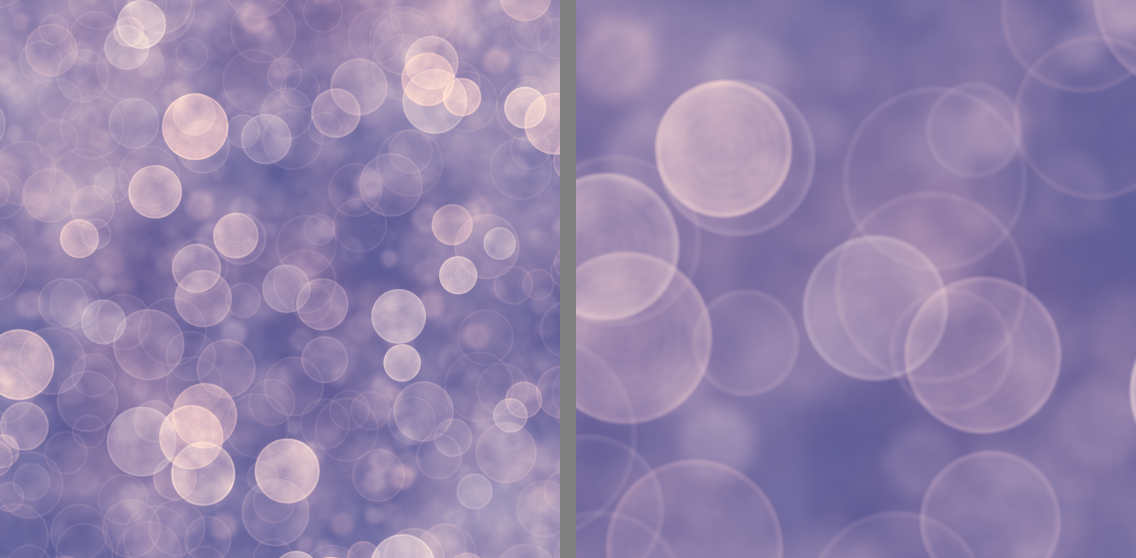
Left: the whole. Right: its middle third, enlarged.
Give the GLSL for this background, as a Shadertoy shader.

```glsl
// Violet bokeh: translucent lens discs with thin bright rims over mottled fog and
// small blurred glints. Everything builds up one light value, which a ramp turns from
// indigo through mauve to cream; a second value drifts the hue between blue and rose.
#define CELL 0.13
#define RADIUS_MIN 0.027
#define RADIUS_MAX 0.064
#define DISC_LAYERS 5
#define DENSITY 0.52
#define EDGE 0.0015
#define RIM_WIDTH 0.0026
#define RIM_LIGHT 0.09
#define PEAK 1.2
#define FOG_BASE 0.085
#define FOG_CONTRAST 0.80
#define MOTTLE 0.34

vec3 hash3(vec2 p) {
    vec3 q = fract(p.xyx * vec3(0.1031, 0.1030, 0.0973));
    q += dot(q, q.yxz + 33.33);
    return fract((q.xxy + q.yzz) * q.zyx);
}

mat2 rotation(float a) {
    return mat2(cos(a), -sin(a), sin(a), cos(a));
}

float valueNoise(vec2 p) {
    vec2 i = floor(p), f = fract(p);
    f = f * f * f * (f * (f * 6.0 - 15.0) + 10.0);
    return mix(mix(hash3(i).x, hash3(i + vec2(1, 0)).x, f.x),
               mix(hash3(i + vec2(0, 1)).x, hash3(i + vec2(1, 1)).x, f.x), f.y);
}

float fbm(vec2 p) {
    float sum = 0.0, weight = 0.5;
    for (int i = 0; i < 4; i++) {
        sum += weight * valueNoise(p);
        p = rotation(0.7) * p * 2.05 + 17.3;
        weight *= 0.5;
    }
    return sum / 0.9375;
}

float glow(vec2 p, vec2 centre, float radius) {
    vec2 d = (p - centre) / radius;
    return exp(-dot(d, d));
}

// Broad lighting of the scene plus cloudy mottling
float fogLight(vec2 p, float grain) {
    float light = FOG_BASE + 0.24 * smoothstep(0.4, 1.0, p.y);
    light += 0.22 * glow(p, vec2(0.10, 0.85), 0.30);
    light += 0.15 * glow(p, vec2(0.08, 0.60), 0.25);
    light += 0.18 * glow(p, vec2(0.95, 0.75), 0.25);
    light += 0.32 * glow(p, vec2(0.88, 0.12), 0.18);
    light += 0.20 * glow(p, vec2(0.36, 0.20), 0.16);
    light -= 0.13 * glow(p, vec2(0.60, 0.47), 0.25);
    light += FOG_CONTRAST * (fbm(p * 7.0 + 4.0) - 0.47);
    light = max(light, 0.0) + 0.3 * min(light, 0.0);
    return light + MOTTLE * (0.6 + light) * (grain - 0.5);
}

// One jittered grid of discs; state.x is light, state.y is warmth.
// Shrink scales cells and radii; a wide blur makes plain soft glints.
void addDiscs(inout vec2 state, vec2 p, float seed, float shrink, float blur, float grain) {
    float size = CELL * shrink;
    float sharp = step(blur, 0.005);
    vec2 q = rotation(seed * 1.3) * p / size + seed * 23.7 + 40.0;
    vec2 cell = floor(q);
    for (int y = -1; y <= 1; y++)
    for (int x = -1; x <= 1; x++) {
        vec2 id = cell + vec2(x, y);
        vec3 place = hash3(id + seed * 57.0);
        vec3 look = hash3(id + seed * 57.0 + 211.0);
        if (place.z > DENSITY) continue;

        float radius = shrink * mix(RADIUS_MIN, RADIUS_MAX, look.x);
        float d = length(q - id - place.xy) * size;
        float body = 1.0 - smoothstep(radius - blur, radius + blur, d);
        float rim = sharp * body * smoothstep(radius - 2.0 * RIM_WIDTH, radius - 0.5 * RIM_WIDTH, d);
        float onion = sharp * 0.03 * sin(d * 900.0 + 6.0 * look.z);

        float strength = mix(0.30 * look.y * look.y, 0.035 + 0.64 * pow(look.y, 4.0), sharp);
        float fill = 0.74 + 0.18 * smoothstep(0.2, 1.0, d / radius) + 0.9 * (grain - 0.5) + onion;
        float alpha = clamp(strength * fill * body + (RIM_LIGHT + 0.12 * strength) * rim, 0.0, 0.92);
        state.x = mix(state.x, PEAK, alpha);
        state.y = mix(state.y, 2.0 * look.z - 0.8, min(1.5 * alpha, 1.0));
    }
}

// Indigo to mauve to cream, with a blue or rose shift
vec3 bokehRamp(float light, float warmth) {
    vec3 col = mix(vec3(0.40, 0.38, 0.60), vec3(0.60, 0.53, 0.69), clamp(light / 0.43, -0.1, 1.0));
    col = mix(col, vec3(0.86, 0.76, 0.80), clamp((light - 0.43) / 0.57, 0.0, 1.0));
    col = mix(col, vec3(0.98, 0.91, 0.85), clamp((light - 1.0) / 0.2, 0.0, 1.0));
    return col + warmth * vec3(0.030, -0.012, -0.020);
}

void mainImage(out vec4 fragColor, in vec2 fragCoord) {
    vec2 p = fragCoord / iResolution.y;
    float edge = max(EDGE, 0.75 / iResolution.y);
    float grain = fbm(p * 22.0 + 9.0);
    vec2 state = vec2(fogLight(p, grain), 2.2 * (fbm(p * 4.0 + 31.0) - 0.5));

    // Far, blurred lights: large ones, then small glints
    for (int i = 0; i < 2; i++) {
        addDiscs(state, p, float(i) + 11.0, 0.8, 0.018, grain);
        addDiscs(state, p, float(i) + 21.0, 0.4, 0.009, grain);
    }

    // Near discs with crisp rims
    for (int i = 0; i < DISC_LAYERS; i++)
        addDiscs(state, p, float(i) + 1.0, 1.0, edge, grain);

    fragColor = vec4(clamp(bokehRamp(state.x, state.y), 0.0, 1.0), 1.0);
}
```
